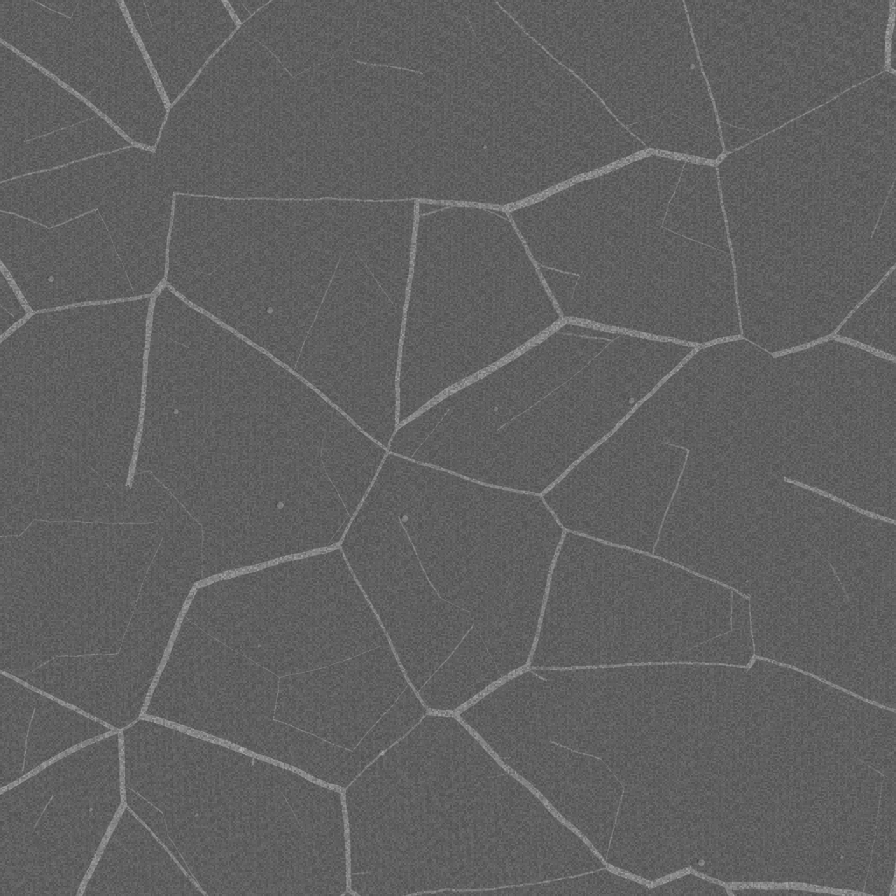
This texture is drawn by a three.js fragment shader. Its source:

```glsl
// Grey, finely grained dry surface split by pale curved cracks, hairlines and a few specks.
#define MAIN_CELLS 4.8
#define MAIN_KEEP 0.88
#define MAIN_HALF_WIDTH 0.0045
#define HAIR_CELLS 7.0
#define HAIR_KEEP 0.45
#define HAIR_HALF_WIDTH 0.0011
#define SOFTNESS 0.0009
#define SPECK_CELLS 8.0
#define GRAIN_CELLS 512.0
#define GRAIN_CONTRAST 0.061
#define GROUND_GREY 0.373
#define CRACK_GREY 0.53

varying vec2 vUv;

float hash(vec2 p) {
  return fract(sin(dot(p, vec2(127.1, 311.7))) * 43758.5453);
}

vec2 hash2(vec2 p) {
  return vec2(hash(p), hash(p + 57.3));
}

float noise(vec2 p) {
  vec2 i = floor(p);
  vec2 f = fract(p);
  f = f * f * (3.0 - 2.0 * f);
  return mix(mix(hash(i), hash(i + vec2(1.0, 0.0)), f.x),
             mix(hash(i + vec2(0.0, 1.0)), hash(i + vec2(1.0, 1.0)), f.x), f.y);
}

vec2 wobble(vec2 p) {
  return vec2(noise(p), noise(p + 31.7)) - 0.5;
}

// Bends straight cell borders into curved, slightly ragged cracks.
vec2 warp(vec2 p) {
  return p + 0.045 * wobble(p * 4.0) + 0.007 * wobble(p * 17.0 + 5.0)
           + 0.0016 * wobble(p * 75.0 + 9.0);
}

// Coverage of the Voronoi borders; each border has its own width, some are left out.
float cracks(vec2 p, float cells, float keep, float halfWidth, out vec2 home) {
  vec2 q = p * cells;
  vec2 base = floor(q);
  vec2 toHome = vec2(0.0);
  float nearest = 100.0;
  home = base;
  for (int y = -1; y <= 1; y++) {
    for (int x = -1; x <= 1; x++) {
      vec2 id = base + vec2(float(x), float(y));
      vec2 r = id + hash2(id) - q;
      if (dot(r, r) < nearest) {
        nearest = dot(r, r);
        toHome = r;
        home = id;
      }
    }
  }
  float coverage = 0.0;
  for (int y = -2; y <= 2; y++) {
    for (int x = -2; x <= 2; x++) {
      vec2 id = home + vec2(float(x), float(y));
      vec2 r = id + hash2(id) - q;
      vec2 across = r - toHome;
      vec2 pair = id + home;
      if (dot(across, across) > 0.0001 && hash(pair + 3.1) < keep) {
        float d = dot(0.5 * (toHome + r), normalize(across)) / cells;
        float size = 0.2 + 0.8 * hash(pair + 8.6);
        float w = halfWidth * size * (0.75 + 0.5 * noise(p * 9.0));
        float line = 1.0 - smoothstep(w - SOFTNESS, w + SOFTNESS, d);
        coverage = max(coverage, line * mix(0.65, 1.0, size));
      }
    }
  }
  return coverage;
}

// Small raised specks: light on one side, shaded on the other.
float specks(vec2 p) {
  vec2 q = p * SPECK_CELLS;
  vec2 id = floor(q);
  vec2 offset = (fract(q) - 0.15 - 0.7 * hash2(id + 21.0)) / SPECK_CELLS;
  float radius = mix(0.0015, 0.004, hash(id + 4.4));
  float present = step(hash(id + 12.9), 0.3);
  float light = 1.0 - smoothstep(radius - SOFTNESS, radius + SOFTNESS, length(offset));
  float shade = 1.0 - smoothstep(0.0, radius, length(offset + radius * vec2(0.9, -0.4)));
  return present * (0.13 * light - 0.11 * shade);
}

void main() {
  vec2 p = warp(vUv);
  vec2 plate;
  vec2 unusedCell;
  float mainCrack = cracks(p, MAIN_CELLS, MAIN_KEEP, MAIN_HALF_WIDTH, plate);

  // Hairlines are shifted per plate, so they stop at the main cracks.
  vec2 hairPoint = p + 13.0 * hash2(plate + 40.0);
  float hair = cracks(hairPoint, HAIR_CELLS, HAIR_KEEP, HAIR_HALF_WIDTH, unusedCell);
  hair *= 0.75 * smoothstep(0.25, 0.55, noise(hairPoint * 6.0));
  float crack = max(mainCrack, hair);

  // Grain is coarser in contrast on the rough crack fill.
  vec2 grainCell = floor(vUv * GRAIN_CELLS);
  float grain = hash(grainCell) + hash(grainCell + 91.7) - 1.0;
  float grey = mix(GROUND_GREY, CRACK_GREY, crack) + specks(vUv);
  grey += grain * GRAIN_CONTRAST * (1.0 + 0.9 * crack);

  gl_FragColor = vec4(vec3(grey), 1.0);
}
```
